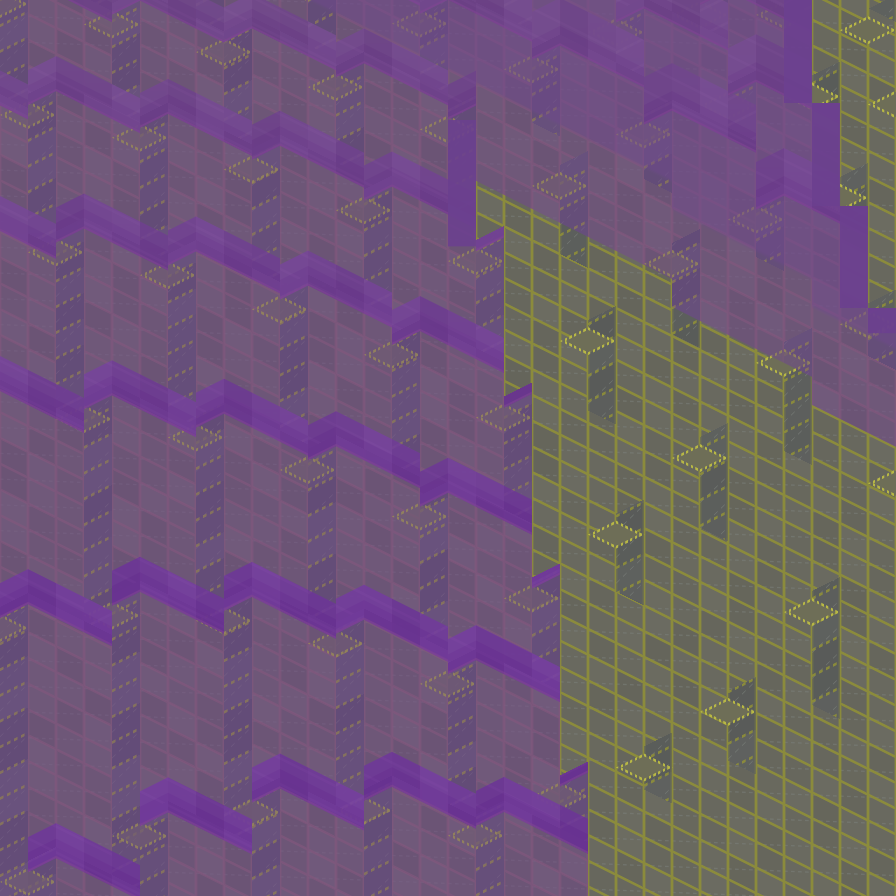
Write a WebGL 2 fragment shader that draws this pattern.

```glsl
#version 300 es
precision highp float;
uniform vec2 u_resolution;
out vec4 outColor;

// Height of a terrace rim; x and the result count columns from the top left
float rimHeight(float x, float level) {
  float s = x / 32.0;
  float start = 0.458 * pow(1.26, level) - 0.477;
  float a = max(start, 0.0);
  float bend = max(s - 0.5, 0.0);
  return 32.0 * (start + s * (0.15 - 0.74 * a * a) + s * s * (0.27 + 0.53 * start)
    + bend * bend * (0.5 + 5.0 * a));
}

float below(float edge, float v, float aa) {
  return 1.0 - smoothstep(edge - aa, edge + aa, v);
}

// Line of given half width on every whole number
float ruled(float v, float halfWidth, float aa) {
  return below(halfWidth, abs(fract(v + 0.5) - 0.5), aa);
}

float dashes(float v, float aa) {
  return smoothstep(-0.3 - aa, 0.3 + aa, sin(v * 25.13));
}

void main() {
  vec2 uv = gl_FragCoord.xy / u_resolution;
  vec2 p = 32.0 * vec2(uv.x, 1.0 - uv.y);
  float aa = 22.0 / min(u_resolution.x, u_resolution.y);
  float col = floor(p.x);

  // Terraces: rim bands, and a lozenge cap over each shaded column
  float level = -7.0, band = 0.0, front = 0.0, seam = 0.0;
  float cap = 0.0, capEdge = 0.0;
  for (int i = -6; i <= 5; i++) {
    float k = float(i);
    float t = mod(p.x - k, 4.0);
    float zigzag = t < 1.0 ? -0.5 * t : 0.5 * t - 1.0;
    float d = p.y - rimHeight(p.x - t, k) - zigzag;
    if (d > 0.0) level = k;

    float depth = k < 0.0 ? 1.3 : 0.85;
    float reach = k < 0.0 ? 1.0 : below(17.0 + k, p.x, aa);
    float inBand = below(0.4, d, aa) * (1.0 - below(-depth, d, aa)) * reach;
    band = max(band, inBand);
    front = max(front, inBand * smoothstep(-0.3 - aa, -0.3 + aa, d));
    seam = max(seam, inBand * below(0.04, abs(d - 0.36), aa));

    float cx = k + 4.0 * floor((p.x - k) / 4.0 + 0.5);
    vec2 q = abs(p - vec2(cx, rimHeight(cx, k) + 0.75));
    float lozenge = q.x + 2.0 * q.y - 0.9;
    cap = max(cap, below(0.0, lozenge, 2.0 * aa));
    capEdge = max(capEdge, below(0.1, abs(lozenge), 2.0 * aa));
  }

  // Violet cover: stepped left block and slanting upper block
  float leftEdge = 17.0 + max(level, 0.0);
  float rightEdge = 29.0 + floor(p.y / 3.67);
  float slant = 6.46 + 0.5 * (p.x - 17.0) + step(24.0, p.x) + step(29.0, p.x);
  float upper = below(slant, p.y, aa) * below(rightEdge, p.x, aa);
  float violet = max(below(leftEdge, p.x, aa), upper);

  // Brick faces, leaning down to the right or up on shaded columns
  float shaded = 1.0 - step(0.5, mod(col - level, 4.0));
  float lean = mix(-0.5, 0.5, shaded);
  float row = (p.y + lean * p.x) / 0.92;
  float rows = ruled(row, 0.055, aa);
  float columns = ruled(p.x, 0.05, aa);
  float dash = dashes(p.x, aa);
  float grid = max(columns * (1.0 - 0.6 * shaded), rows * mix(1.0, dash, shaded));
  float inner = ruled(row + 0.4 + 0.5 * p.x, 0.025, aa) * dash;
  float tint = 0.012 * sin(col * 2.3 + sin(floor(row) * 1.7) * 2.0);

  vec3 stone = mix(vec3(0.41, 0.41, 0.37), vec3(0.36, 0.37, 0.36), shaded) + tint;
  stone = mix(stone, vec3(0.48, 0.50, 0.48), 0.55 * inner);
  stone = mix(stone, vec3(0.56, 0.56, 0.22), 0.9 * grid);
  stone = mix(stone, vec3(0.43, 0.43, 0.34), cap);
  stone = mix(stone, vec3(0.72, 0.72, 0.27), capEdge * dashes(p.x * 1.5, aa));

  vec3 wall = mix(vec3(0.43, 0.34, 0.47), vec3(0.40, 0.31, 0.48), shaded) + tint;
  wall = mix(wall, vec3(0.48, 0.40, 0.53), 0.4 * inner);
  wall = mix(wall, vec3(0.51, 0.34, 0.49), 0.65 * grid * (1.0 - shaded));
  wall = mix(wall, vec3(0.56, 0.49, 0.33), 0.75 * rows * dash * shaded);
  wall = mix(wall, vec3(0.44, 0.36, 0.45), 0.7 * cap);
  wall = mix(wall, vec3(0.60, 0.54, 0.34), 0.8 * capEdge * dashes(p.x * 1.5, aa));
  wall = mix(wall, vec3(0.44, 0.28, 0.56), 0.45 * upper * below(slant - 3.5, p.y, 0.1));

  // Rim colour deepens towards the bottom
  vec3 rim = mix(vec3(0.45, 0.29, 0.55), vec3(0.44, 0.23, 0.60), clamp(p.y / 20.0, 0.0, 1.0));
  rim = mix(rim, rim - vec3(0.015, 0.025, 0.01), front);
  rim += 0.018 * sin(col * 1.9 + level) + 0.012 * rows;
  wall = mix(wall, rim, 0.93 * band);
  wall = mix(wall, vec3(0.50, 0.27, 0.57), 0.6 * seam);

  // Solid end faces of the two blocks
  float endLeft = step(16.0, p.x) * below(17.0, p.x, aa) * step(4.3, p.y) * below(8.8, p.y, aa);
  float endRight = step(rightEdge - 1.0, p.x) * below(11.9, p.y, aa);
  wall = mix(wall, vec3(0.42, 0.25, 0.56), 0.9 * max(endLeft, endRight));

  outColor = vec4(mix(stone, wall, violet), 1.0);
}
```
